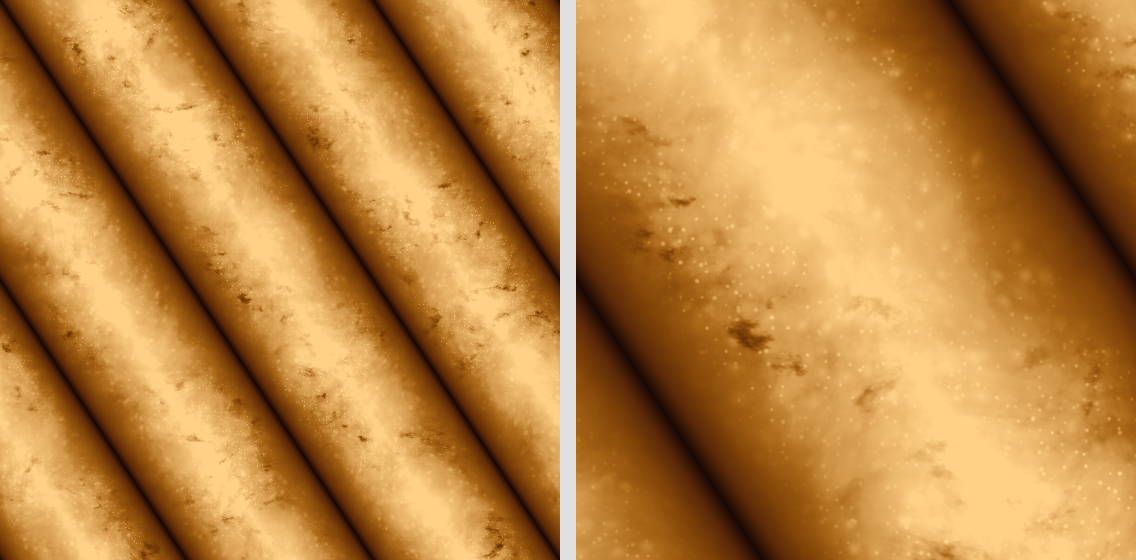
Left: the whole. Right: its middle third, enlarged.
A WebGL 2 fragment shader for this pattern:

```glsl
#version 300 es
precision highp float;

uniform vec2 u_resolution;
out vec4 fragColor;

// Shadow-to-highlight ramp and the height at which each colour sits
const vec3 RAMP[7] = vec3[7](
  vec3(0.10, 0.03, 0.01), vec3(0.20, 0.08, 0.02), vec3(0.36, 0.16, 0.03),
  vec3(0.51, 0.27, 0.03), vec3(0.66, 0.40, 0.09), vec3(0.82, 0.59, 0.29),
  vec3(1.00, 0.82, 0.53));
const float STOPS[7] = float[7](0.0, 0.03, 0.08, 0.19, 0.35, 0.53, 0.96);

vec3 hash3(ivec2 cell, int seed) {
  uvec3 v = uvec3(ivec3(cell, seed)) * 1664525u + 1013904223u;
  v.x += v.y * v.z; v.y += v.z * v.x; v.z += v.x * v.y;
  v ^= v >> 16u;
  v.x += v.y * v.z; v.y += v.z * v.x; v.z += v.x * v.y;
  return vec3(v >> 8u) / 16777216.0;
}

ivec2 wrapCell(vec2 cell, vec2 period) {
  return ivec2(mod(cell + 0.5, period));
}

float cornerSlope(vec2 cell, vec2 offset, vec2 f, vec2 period, int seed) {
  float angle = 6.2832 * hash3(wrapCell(cell + offset, period), seed).x;
  return dot(vec2(cos(angle), sin(angle)), f - offset);
}

// Gradient noise that repeats over the unit square
float noise(vec2 p, vec2 period, int seed) {
  p *= period;
  vec2 cell = floor(p), f = p - cell;
  vec2 w = f * f * f * (f * (f * 6.0 - 15.0) + 10.0);
  float low = mix(cornerSlope(cell, vec2(0, 0), f, period, seed),
                  cornerSlope(cell, vec2(1, 0), f, period, seed), w.x);
  float high = mix(cornerSlope(cell, vec2(0, 1), f, period, seed),
                   cornerSlope(cell, vec2(1, 1), f, period, seed), w.x);
  return mix(low, high, w.y);
}

float fbm(vec2 p, vec2 period, int seed) {
  float sum = 0.0, amplitude = 0.6;
  for (int i = 0; i < 5; i++) {
    sum += amplitude * noise(p, period, seed + i);
    period *= 2.0;
    amplitude *= 0.58;
  }
  return sum;
}

// Soft dots, at most one per cell, with random place and strength
float specks(vec2 p, float cells, float radius, int seed) {
  p *= cells;
  vec2 cell = floor(p);
  vec3 rnd = hash3(wrapCell(cell, vec2(cells)), seed);
  vec2 centre = mix(vec2(radius), vec2(1.0 - radius), rnd.xy);
  float dist = length(p - cell - centre);
  return (1.0 - smoothstep(0.0, radius, dist)) * smoothstep(0.4, 1.0, rnd.z);
}

vec3 ramp(float height) {
  vec3 color = RAMP[0];
  for (int i = 1; i < 7; i++) {
    color = mix(color, RAMP[i], clamp((height - STOPS[i - 1]) / (STOPS[i] - STOPS[i - 1]), 0.0, 1.0));
  }
  return color;
}

void main() {
  vec2 p = gl_FragCoord.xy / u_resolution;

  // Diagonal rolls: three across, two down, with dark grooves between
  float across = fract(3.0 * p.x + 2.0 * p.y);
  float height = 1.0 - abs(2.0 * across - 1.0);
  float crown = smoothstep(0.08, 0.65, height);

  // Cloudy mottling, bent by a second noise
  vec2 bend = vec2(noise(p, vec2(9), 11), noise(p, vec2(9), 12));
  vec2 q = p + 0.025 * bend;
  float clouds = fbm(q, vec2(7), 20);
  float grain = fbm(q, vec2(38), 30);
  float worn = smoothstep(-0.15, 0.3, noise(q, vec2(6), 40));
  height += crown * (0.42 * clouds + (0.08 + 0.22 * worn) * grain);
  height += 0.03 * grain * smoothstep(0.05, 0.2, height);

  // Clustered dark blotches
  float blotch = smoothstep(0.12, 0.5, fbm(q, vec2(24, 34), 50));
  height -= crown * blotch * (0.08 + 0.42 * worn);

  // Pale pits and fine dust
  float dust = specks(p, 150.0, 0.24, 60) + specks(p, 97.0, 0.2, 61);
  float pits = specks(q, 64.0, 0.35, 62) + specks(q, 43.0, 0.3, 63);
  height += smoothstep(0.12, 0.45, height) * (dust * (0.1 + 0.22 * worn) + 0.12 * pits);

  fragColor = vec4(ramp(height), 1.0);
}
```
